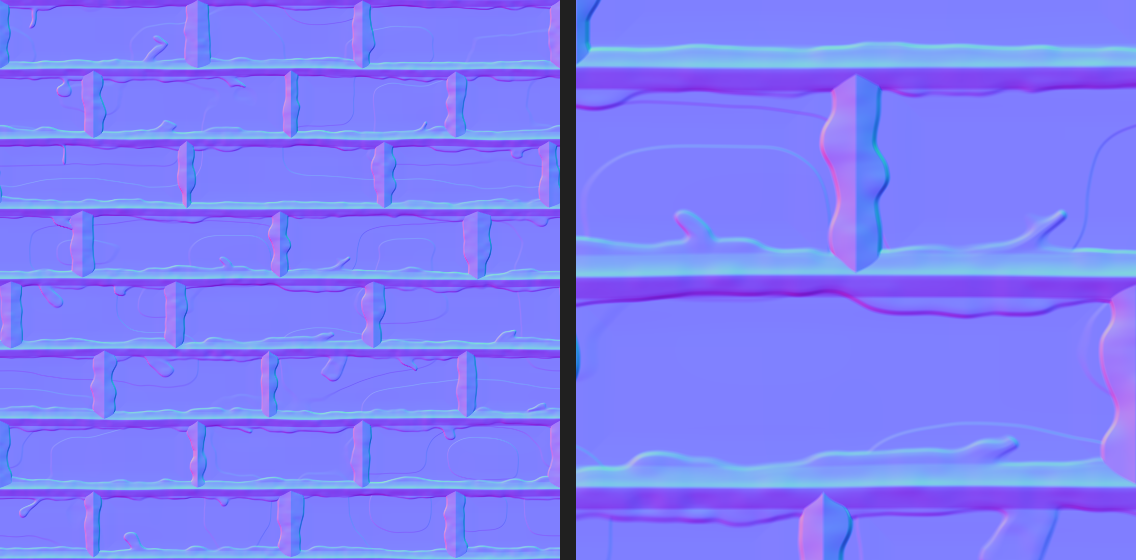
Left: the whole. Right: its middle third, enlarged.
Reproduce this texture map procedurally as a three.js fragment shader.

```glsl
// Tangent-space normal map of a brick wall with raised, ragged mortar:
// 8 courses of 3 bricks in running bond. A height field of joints, drips
// and flaked faces is differentiated and packed into colour.

varying vec2 vUv;

const float COURSES = 8.0;
const float BRICKS = 3.0;
const float COURSE_LIFT = 0.0015;   // vertical offset of all courses
const float COURSE_SAG = 0.0036;    // waviness of the courses
const float JOINT_SHIFT = 0.0195;   // sideways stagger of upright joints
const float BED_REACH = 0.0130;     // half width of the bed ridge
const float BED_HEIGHT = 0.0064;
const float CREST_WIDTH = 0.0046;   // fall-off of the steep upper crest
const float LIP_HEIGHT = 0.0016;    // thickness of the ragged mortar layer
const float LIP_SOFT = 0.0014;
const float LIP_ROUND = 0.0050;     // distance over which its edge rounds off
const float UPRIGHT_HEIGHT = 0.0062;
const float UPRIGHT_MIN = 0.0120;   // half widths of upright joints
const float UPRIGHT_MAX = 0.0210;
const float DRIP_CHANCE = 0.6;
const float FLAKE_HEIGHT = 0.0004;
const float PILLOW_HEIGHT = 0.0003;
const float SAMPLE_STEP = 0.0010;

float hash(vec2 p) {
  vec3 q = fract(p.xyx * 0.1031);
  q += dot(q, q.yzx + 33.33);
  return fract((q.x + q.y) * q.z);
}

// Value noise that tiles over the unit square, with freq cells each way
float tileNoise(vec2 uv, vec2 freq, float seed) {
  vec2 p = uv * freq, i = floor(p), f = p - i;
  f = f * f * f * (f * (f * 6.0 - 15.0) + 10.0);
  vec2 lo = mod(i, freq) + seed, hi = mod(i + 1.0, freq) + seed;
  return mix(mix(hash(lo), hash(vec2(hi.x, lo.y)), f.x),
             mix(hash(vec2(lo.x, hi.y)), hash(hi), f.x), f.y);
}

float inside(float d) { return 1.0 - smoothstep(-LIP_SOFT, LIP_SOFT, d); }

// Crisp step at the edge that rounds off towards the middle
float roundedLayer(float d) {
  float t = 1.0 - clamp(-d / LIP_ROUND, 0.0, 1.0);
  return 0.5 * inside(d) + 0.5 * (1.0 - t * t);
}

float smoothMin(float a, float b, float k) {
  float t = max(k - abs(a - b), 0.0) / k;
  return min(a, b) - t * t * k * 0.25;
}

// Signed offset to the nearest upright joint, and a random value for it
vec2 uprightJoint(vec2 p) {
  float course = mod(COURSES - 1.0 - floor(p.y * COURSES), COURSES);
  float u = p.x * BRICKS - 0.5 * mod(course, 2.0);
  float index = floor(u + 0.5);
  float phase = mod(index + 2.0 * floor(course * 0.5) + 1.0, 3.0) - 1.0;
  float offset = (u - index) / BRICKS - JOINT_SHIFT * phase;
  return vec2(offset, hash(vec2(mod(index, BRICKS) + 5.0, course + 17.0)));
}

// Distance to a run of mortar leaning out of the bed above or below
float dripDistance(vec2 p, vec2 wobble) {
  vec2 grid = vec2(2.0 * BRICKS, COURSES);
  vec2 cell = floor(p * grid), id = mod(cell, grid) + 41.0;
  vec2 q = p - (cell + 0.5) / grid + vec2(0.024, 0.010) * (wobble - 0.5);
  float side = hash(id + 7.0) < 0.65 ? 1.0 : -1.0;
  vec2 root = vec2(0.06 * (hash(id + 13.0) - 0.5), 0.050 * side);
  vec2 run = vec2(0.07 * (hash(id + 23.0) - 0.5),
                  -side * mix(0.008, 0.036, hash(id + 31.0)));
  float t = clamp(dot(q - root, run) / dot(run, run), 0.0, 1.0);
  float radius = mix(0.005, 0.011, t * hash(id + 3.0)) * (0.25 + 1.5 * wobble.x);
  float missing = step(DRIP_CHANCE, hash(id));
  return length(q - root - run * t) - radius + 0.1 * missing;
}

float wallHeight(vec2 p) {
  float swell = tileNoise(p, vec2(9.0, 12.0), 57.0);
  p.y += COURSE_SAG * (swell - 0.5) - COURSE_LIFT;
  float coarse = tileNoise(p, vec2(15.0, 40.0), 3.0);
  float mid = tileNoise(p, vec2(37.0, 48.0), 211.0);
  float fine = tileNoise(p, vec2(64.0, 90.0), 91.0);
  float rag = 0.62 * coarse + 0.28 * mid + 0.10 * fine;

  // Bed joint: curved crest above, even slope below, ragged layer over both
  float bedY = (fract(p.y * COURSES + 0.5) - 0.5) / COURSES;
  float fallen = max(1.0 - abs(bedY) / BED_REACH, 0.0);
  float above = mix(exp(-bedY / CREST_WIDTH), fallen, 0.35);
  float ridge = BED_HEIGHT * (bedY > 0.0 ? above : fallen);
  ridge = smoothMin(ridge, BED_HEIGHT * 0.95, 0.0014) * (0.82 + 0.36 * rag);
  float bedEdge = abs(bedY) - (0.005 + 0.022 * rag);
  float edge = smoothMin(bedEdge, dripDistance(p, vec2(mid, coarse)), 0.009);
  float lip = inside(edge);
  float bed = ridge + LIP_HEIGHT * roundedLayer(edge);

  // Upright joint: roof profile, gentler on its right
  vec2 joint = uprightJoint(p);
  float halfWidth = mix(UPRIGHT_MIN, UPRIGHT_MAX, joint.y)
                  + 0.016 * (0.5 * mid + 0.5 * coarse - 0.5);
  halfWidth = max(halfWidth, 0.007);
  float across = min(abs(joint.x) / halfWidth, 1.0);
  float fall = joint.x < 0.0 ? 0.80 : 0.65;
  float uprightMask = inside(abs(joint.x) - halfWidth);
  float upright = UPRIGHT_HEIGHT * (1.0 - fall * across) * uprightMask;

  // Brick face: raised rim, slow swell and thin flaked layers
  float rim = min(abs(bedY) - BED_REACH, abs(joint.x) - UPRIGHT_MAX);
  float layer = tileNoise(p, vec2(7.0, 11.0), 129.0) + 0.12 * swell + 0.03 * mid;
  float flakes = smoothstep(0.69, 0.71, layer) - smoothstep(0.34, 0.36, layer);
  float mortar = max(lip, uprightMask);
  float face = PILLOW_HEIGHT * (1.0 - smoothstep(0.0, 0.022, rim))
             + 0.0008 * swell + FLAKE_HEIGHT * flakes * (1.0 - mortar);
  return max(bed, upright) + face + 0.0008 * (fine - 0.5) * mortar;
}

void main() {
  vec2 e = vec2(SAMPLE_STEP, 0.0);
  vec2 slope = vec2(wallHeight(vUv + e.xy) - wallHeight(vUv - e.xy),
                    wallHeight(vUv - e.yx) - wallHeight(vUv + e.yx));
  vec3 normal = normalize(vec3(slope / (2.0 * SAMPLE_STEP), 1.0));
  gl_FragColor = vec4(normal * 0.5 + 0.5, 1.0);
}
```
